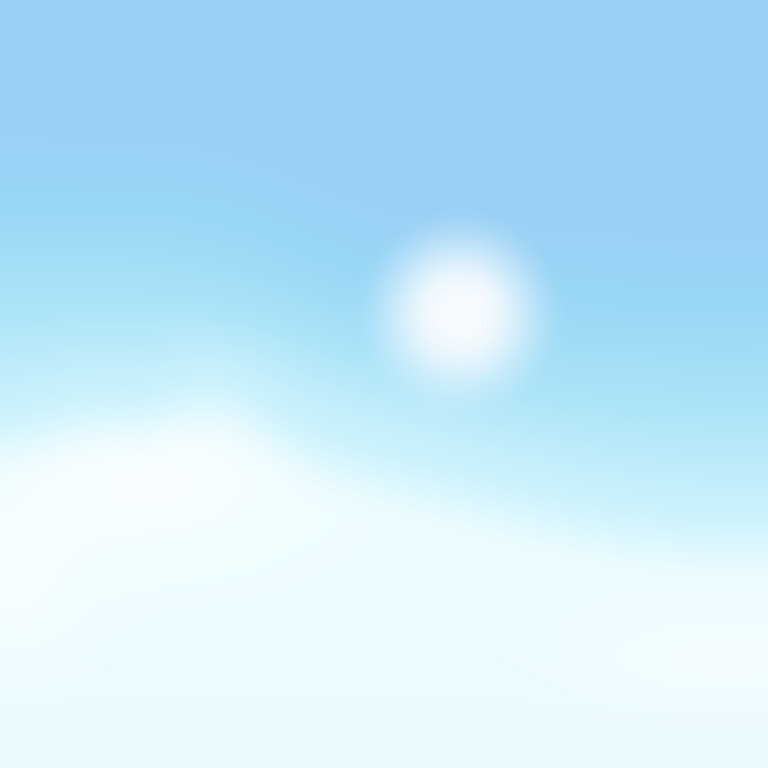
Reproduce this background procedurally as a WebGL 2 fragment shader.

```glsl
#version 300 es
precision highp float;
// Soft blue sky with a hazy white sun above a blurred bank of cloud.

#define SUN_CENTER vec2(0.599, 0.591)
#define SUN_INNER 0.025
#define SUN_OUTER 0.145
#define HORIZON_LEFT 0.46
#define HORIZON_RIGHT 0.33
#define CREST_HEIGHT 0.05
#define TONGUE_DEPTH 0.05

uniform vec2 u_resolution;
out vec4 outColor;

const vec3 ZENITH = vec3(0.605, 0.815, 0.960);
const vec3 AZURE  = vec3(0.597, 0.838, 0.962);
const vec3 CYAN   = vec3(0.680, 0.895, 0.973);
const vec3 PALE   = vec3(0.800, 0.950, 0.990);
const vec3 MIST   = vec3(0.930, 0.990, 1.000);
const vec3 BASE   = vec3(0.920, 0.980, 1.000);
const vec3 CLOUD  = vec3(0.970, 0.992, 1.000);
const vec3 SUN    = vec3(0.960, 0.980, 0.995);

float bell(float x, float center, float width) {
    float t = (x - center) / width;
    return exp(-t * t);
}

// Height of the cloud edge: a falling slope with two rounded crests.
float horizon(vec2 p) {
    float slope = mix(HORIZON_LEFT, HORIZON_RIGHT, smoothstep(0.2, 0.95, p.x));
    float crests = CREST_HEIGHT * (bell(p.x, 0.28, 0.09) + 0.45 * bell(p.x, 0.12, 0.08));
    return slope + crests * (1.0 - smoothstep(0.48, 0.64, p.y));
}

// Sky colour by height above the cloud edge.
vec3 skyColor(float h) {
    vec3 c = mix(MIST, PALE, smoothstep(-0.10, 0.015, h));
    c = mix(c, CYAN, smoothstep(-0.03, 0.16, h));
    c = mix(c, AZURE, smoothstep(0.10, 0.31, h));
    return mix(c, ZENITH, smoothstep(0.26, 0.39, h));
}

void main() {
    vec2 p = gl_FragCoord.xy / u_resolution;
    float h = p.y - horizon(p);

    // A tongue of deeper blue reaches down around the sun.
    h += TONGUE_DEPTH * bell(p.x, 0.52, 0.2) * smoothstep(0.03, 0.2, h);
    vec3 color = skyColor(h);

    // Cool base and brighter puffs inside the cloud.
    color = mix(color, BASE, 1.0 - smoothstep(0.02, 0.24, p.y));
    float puffs = bell(p.x, 0.20, 0.17) * bell(p.y, 0.37, 0.09)
                + 0.8 * bell(p.x, 0.0, 0.12) * bell(p.y, 0.25, 0.10)
                + 0.6 * bell(p.x, 0.95, 0.18) * bell(p.y, 0.14, 0.06);
    color = mix(color, CLOUD, min(puffs, 1.0) * (1.0 - smoothstep(-0.1, 0.02, h)));

    // Hazy sun disc.
    float glow = 1.0 - smoothstep(SUN_INNER, SUN_OUTER, distance(p, SUN_CENTER));
    color = mix(color, SUN, glow);

    outColor = vec4(color, 1.0);
}
```
